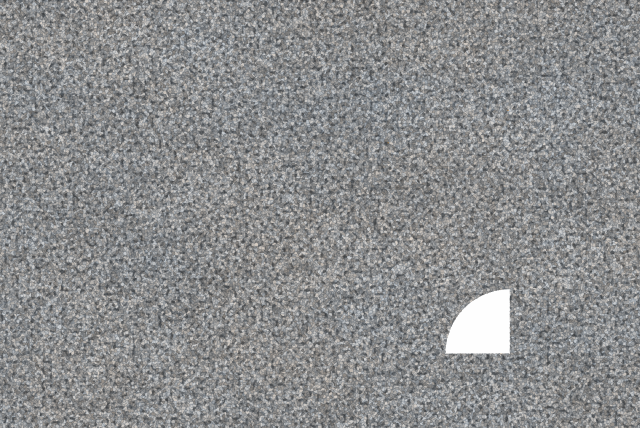
Give the GLSL for this texture, as a Shadertoy shader.

```glsl
const float GRAINS_PER_HEIGHT = 160.0;
const vec3 GAP_TINT = vec3(0.965, 1.0, 1.035);
const vec3 STONE_TINT = vec3(1.012, 1.0, 0.985);
const vec3 LEAF_COLOR = vec3(0.62, 0.47, 0.30);
const vec3 PAINT_COLOR = vec3(0.995);

vec3 hash3(vec2 p) {
    vec3 q = fract(vec3(p.xyx) * vec3(0.1031, 0.1030, 0.0973));
    q += dot(q, q.yxz + 33.33);
    return fract((q.xxy + q.yzz) * q.zyx);
}

float cornerSlope(vec2 cell, vec2 offset) {
    float angle = 6.2832 * hash3(cell).x;
    return dot(vec2(cos(angle), sin(angle)), offset);
}

float gradientNoise(vec2 p) {
    vec2 i = floor(p), f = fract(p);
    vec2 u = f * f * f * (f * (f * 6.0 - 15.0) + 10.0);
    vec2 e = vec2(1.0, 0.0);
    float low = mix(cornerSlope(i, f), cornerSlope(i + e, f - e), u.x);
    float high = mix(cornerSlope(i + e.yx, f - e.yx), cornerSlope(i + 1.0, f - 1.0), u.x);
    return mix(low, high, u.y);
}

// Three octaves for the broad, faint patches
float cloud(vec2 p) {
    float sum = 0.0, weight = 0.6;
    for (int i = 0; i < 3; i++) {
        sum += weight * gradientNoise(p);
        p = p * 2.3 + 17.0;
        weight *= 0.55;
    }
    return sum;
}

// Ragged stones: each cell has its own tone, with soft joints and dark pits
vec3 gravel(vec2 p) {
    float pit = smoothstep(0.02, 0.42, gradientNoise(p * 0.71 + 9.0));
    p += 0.6 * vec2(gradientNoise(p * 0.9 + 60.0), gradientNoise(p * 0.9 + 95.0));
    vec2 cell = floor(p);
    float nearest = 9.0, second = 9.0;
    vec3 stone = vec3(0.0);
    for (int y = -1; y <= 1; y++) {
        for (int x = -1; x <= 1; x++) {
            vec2 neighbor = cell + vec2(x, y);
            vec3 random = hash3(neighbor + 40.0);
            float d = length(neighbor + random.xy - p);
            if (d < nearest) {
                second = nearest;
                nearest = d;
                stone = random;
            } else {
                second = min(second, d);
            }
        }
    }
    float body = smoothstep(-0.1, 0.45, second - nearest);
    float tone = 0.615 + 0.29 * (stone.z - 0.5);
    float warmth = (fract(stone.x * 7.0 + stone.y * 3.0) - 0.5) * 0.05;
    vec3 tint = mix(STONE_TINT, GAP_TINT, max(pit, 1.0 - body)) + vec3(warmth, 0.0, -warmth);
    return tone * mix(0.76, 1.06, body) * (1.0 - 0.36 * pit) * tint;
}

// Signed distance to the upper left quarter of a disc
float quarterDisc(vec2 p, float radius) {
    return max(length(p) - radius, max(p.x, -p.y));
}

float coverage(float distanceToEdge, float pixel) {
    return 1.0 - smoothstep(-0.6 * pixel, 0.6 * pixel, distanceToEdge);
}

void mainImage(out vec4 fragColor, in vec2 fragCoord) {
    float pixel = 1.0 / iResolution.y;
    vec2 uv = fragCoord * pixel;

    // Stones, averaged over four samples
    vec3 color = vec3(0.0);
    for (int i = 0; i < 4; i++) {
        vec2 offset = vec2(i % 2, i / 2) * 0.5 - 0.25;
        color += 0.25 * gravel((uv + offset * pixel) * GRAINS_PER_HEIGHT);
    }

    // Uneven wear and drifting tint
    float wear = cloud(uv * vec2(2.2, 4.0) + 5.0);
    float clumps = gradientNoise(uv * 42.0);
    float hue = cloud(uv * vec2(2.5, 3.5) + 31.0);
    color *= 1.0 + 0.10 * wear + 0.06 * clumps;
    color *= 1.0 + 0.04 * hue * vec3(1.0, 0.0, -1.0);

    // A few dry leaf crumbs
    for (int i = 0; i < 3; i++) {
        vec3 random = hash3(vec2(float(i) * 5.3 + 2.0, 8.0));
        vec2 away = uv - random.xy * vec2(1.5, 1.0);
        float crumb = length(away * vec2(1.0, 1.4)) - mix(0.002, 0.005, random.z);
        color = mix(color, LEAF_COLOR * (0.6 + 0.7 * color), 0.8 * coverage(crumb, pixel));
    }

    // White quarter disc with a slightly grainy rim
    float rim = 0.0012 * gradientNoise(uv * 190.0);
    float paint = quarterDisc(uv - vec2(1.191, 0.174), 0.150) + rim;
    color = mix(color, PAINT_COLOR, coverage(paint, pixel));

    fragColor = vec4(clamp(color, 0.0, 1.0), 1.0);
}
```
